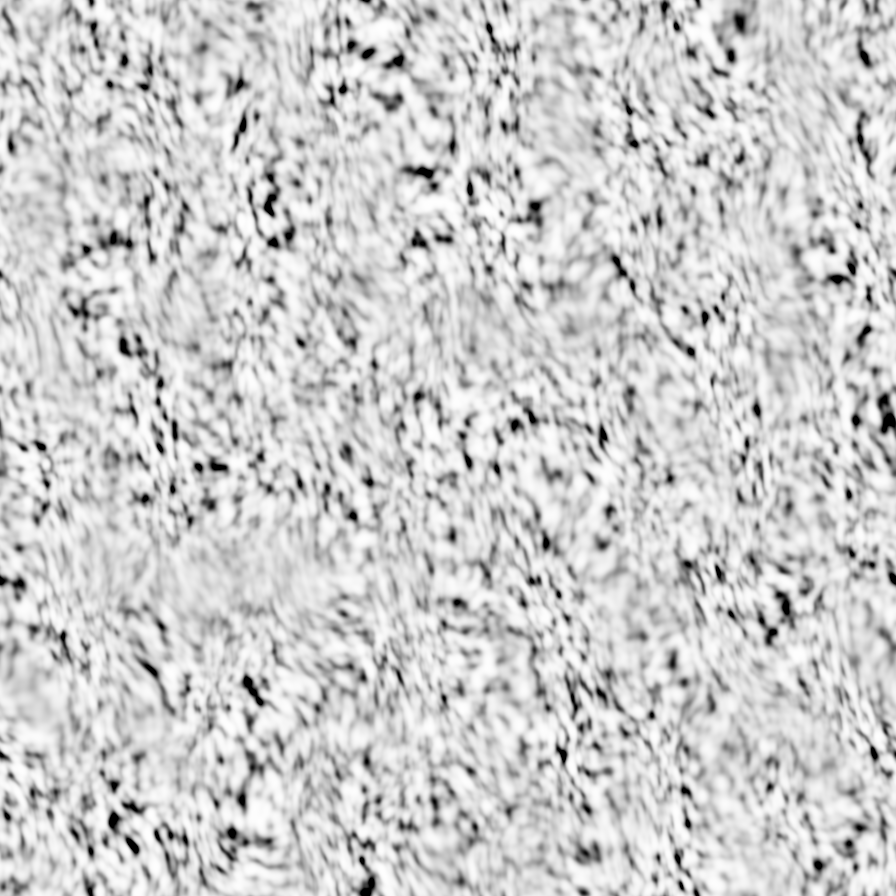
Give the GLSL for this texture, as a three.js fragment shader.

```glsl
varying vec2 vUv;

#define TAU 6.2831853
#define GRAIN_CELLS vec2(74.0, 46.0)
#define FINE_CELLS vec2(112.0, 78.0)
#define CLUMP_CELLS vec2(42.0, 24.0)
#define PATCH_CELLS vec2(11.0, 7.0)
#define NOISE_GAIN 4.64
#define CONTRAST_DRIFT 0.26
#define TONE_CURVE vec3(1.85, 0.80, 0.053)

float hash(vec2 p, float seed) {
  return fract(sin(dot(p, vec2(127.1, 311.7)) + seed * 74.7) * 43758.5453);
}

// Wraps a lattice corner; a row above the top is shifted back by the lean.
vec2 wrapCell(vec2 cell, vec2 cells, float lean) {
  cell.x -= lean * floor((cell.y + 0.5) / cells.y);
  return floor(mod(cell + 0.5, cells));
}

// Slope of the random gradient at one corner, applied to the offset from it.
float cornerSlope(vec2 cell, vec2 corner, vec2 f, vec2 cells, float lean, float seed) {
  float angle = TAU * hash(wrapCell(cell + corner, cells, lean), seed);
  return dot(vec2(cos(angle), sin(angle)), f - corner);
}

// Tiling gradient noise of unit variance, sheared by a whole number of cells.
float leaningNoise(vec2 uv, vec2 cells, float lean, float seed) {
  vec2 p = uv * cells + vec2(lean * uv.y, 0.0);
  vec2 cell = floor(p);
  vec2 f = p - cell;
  vec2 w = f * f * f * (f * (f * 6.0 - 15.0) + 10.0);
  float bottomLeft = cornerSlope(cell, vec2(0.0, 0.0), f, cells, lean, seed);
  float bottomRight = cornerSlope(cell, vec2(1.0, 0.0), f, cells, lean, seed);
  float topLeft = cornerSlope(cell, vec2(0.0, 1.0), f, cells, lean, seed);
  float topRight = cornerSlope(cell, vec2(1.0, 1.0), f, cells, lean, seed);
  return NOISE_GAIN * mix(mix(bottomLeft, bottomRight, w.x),
                          mix(topLeft, topRight, w.x), w.y);
}

// Maps evenly spread heights to mostly pale tones with sparse dark pits.
float pittedTone(float height) {
  float depth = TONE_CURVE.x + TONE_CURVE.y * height + TONE_CURVE.z * height * height;
  return clamp(1.0 - exp(-depth), 0.0, 1.0);
}

void main() {
  // Slow bend so that the grain direction wanders
  vec2 bend = vec2(leaningNoise(vUv, PATCH_CELLS, 0.0, 1.0),
                   leaningNoise(vUv, PATCH_CELLS, 0.0, 2.0));
  vec2 uv = vUv + 0.005 * bend;

  // Upright grains in three sizes
  float height = 0.74 * leaningNoise(uv, GRAIN_CELLS, 20.0, 3.0)
               + 0.48 * leaningNoise(uv, FINE_CELLS, 14.0, 4.0)
               + 0.42 * leaningNoise(uv, CLUMP_CELLS, 7.0, 5.0);

  // Calm and rough patches
  height *= 1.0 + CONTRAST_DRIFT * leaningNoise(vUv, PATCH_CELLS, 3.0, 6.0);
  height += 0.12 * leaningNoise(vUv, PATCH_CELLS, 2.0, 7.0);

  gl_FragColor = vec4(vec3(pittedTone(height)), 1.0);
}
```
